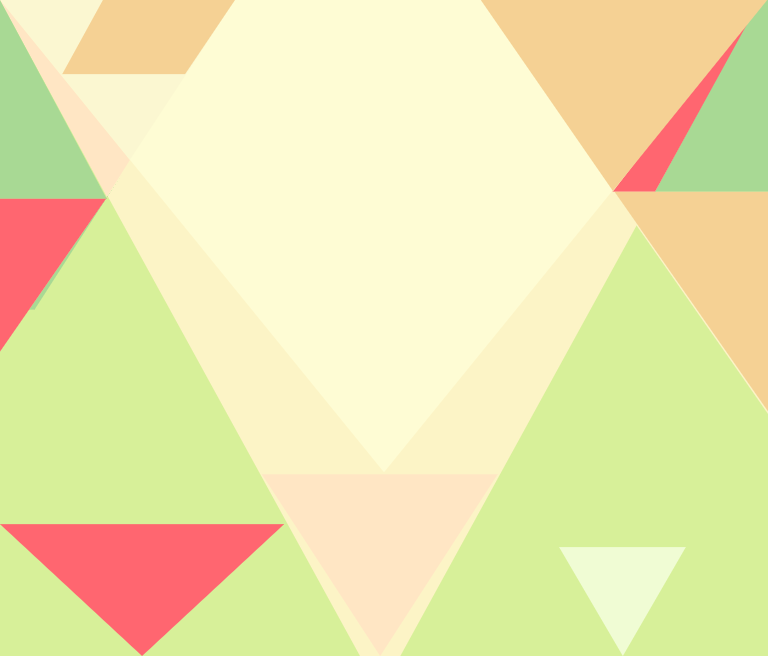
Give the GLSL for this background, as a Shadertoy shader.

```glsl
const vec3 LIME   = vec3(0.845, 0.94, 0.60);
const vec3 BUTTER = vec3(0.99, 0.955, 0.775);
const vec3 CREAM  = vec3(0.995, 0.99, 0.83);
const vec3 IVORY  = vec3(0.985, 0.97, 0.82);
const vec3 PEACH  = vec3(1.0, 0.90, 0.77);
const vec3 ORANGE = vec3(0.96, 0.82, 0.58);
const vec3 CORAL  = vec3(1.0, 0.40, 0.44);
const vec3 SAGE   = vec3(0.66, 0.85, 0.58);
const vec3 MINT   = vec3(0.94, 0.99, 0.83);

// Signed distance to the line a-b, positive on its left, scaled to the canvas
float edge(vec2 p, vec2 a, vec2 b) {
    vec2 along = normalize((b - a) * iResolution.xy);
    return dot((p - a) * iResolution.xy, vec2(-along.y, along.x));
}

// Smooth coverage from an inside distance
float coverage(float d) {
    return clamp(d + 0.5, 0.0, 1.0);
}

// Triangle with vertices in either winding order
float triangle(vec2 p, vec2 a, vec2 b, vec2 c) {
    vec2 u = b - a, v = c - a;
    float winding = sign(u.x * v.y - u.y * v.x);
    return coverage(min(min(winding * edge(p, a, b), winding * edge(p, b, c)),
                        winding * edge(p, c, a)));
}

// Convex quad with counterclockwise vertices
float quad(vec2 p, vec2 a, vec2 b, vec2 c, vec2 d) {
    return coverage(min(min(edge(p, a, b), edge(p, b, c)),
                        min(edge(p, c, d), edge(p, d, a))));
}

void paint(inout vec3 base, vec3 color, float amount) {
    base = mix(base, color, amount);
}

void mainImage(out vec4 fragColor, in vec2 fragCoord) {
    vec2 p = fragCoord / iResolution.xy;
    vec3 color = LIME;

    // Nested central wedges
    paint(color, BUTTER, triangle(p, vec2(0.0, 1.0), vec2(0.990, 1.0), vec2(0.495, -0.056)));
    paint(color, CREAM, triangle(p, vec2(0.0, 1.0), vec2(0.999, 1.0), vec2(0.5, 0.280)));
    paint(color, PEACH, triangle(p, vec2(0.341, 0.277), vec2(0.648, 0.277), vec2(0.495, 0.0)));

    // Upper left corner
    paint(color, IVORY, triangle(p, vec2(0.0, 1.0), vec2(0.306, 1.0), vec2(0.169, 0.756)));
    paint(color, ORANGE, quad(p, vec2(0.081, 0.887), vec2(0.241, 0.887), vec2(0.306, 1.0), vec2(0.134, 1.0)));
    paint(color, PEACH, triangle(p, vec2(0.0, 1.0), vec2(0.169, 0.756), vec2(0.139, 0.700)));
    paint(color, SAGE, triangle(p, vec2(0.0, 1.0), vec2(0.0, 0.697), vec2(0.139, 0.697)));
    paint(color, SAGE, triangle(p, vec2(0.138, 0.697), vec2(0.038, 0.528), vec2(0.045, 0.528)));
    paint(color, CORAL, triangle(p, vec2(0.0, 0.697), vec2(0.138, 0.697), vec2(0.0, 0.464)));

    // Upper right corner, with a pale rim below the lower orange triangle
    paint(color, BUTTER, triangle(p, vec2(0.798, 0.708), vec2(1.0, 0.708), vec2(1.0, 0.369)));
    paint(color, ORANGE, triangle(p, vec2(0.800, 0.708), vec2(1.0, 0.708), vec2(1.0, 0.373)));
    paint(color, SAGE, triangle(p, vec2(0.853, 0.708), vec2(1.0, 1.026), vec2(1.0, 0.708)));
    paint(color, CORAL, triangle(p, vec2(0.798, 0.708), vec2(0.853, 0.708), vec2(0.990, 1.0)));
    paint(color, ORANGE, triangle(p, vec2(0.626, 1.0), vec2(0.999, 1.0), vec2(0.798, 0.709)));

    // Lower accents
    paint(color, CORAL, triangle(p, vec2(0.0, 0.201), vec2(0.370, 0.201), vec2(0.185, 0.0)));
    paint(color, MINT, triangle(p, vec2(0.728, 0.166), vec2(0.893, 0.166), vec2(0.811, 0.0)));

    fragColor = vec4(color, 1.0);
}
```
